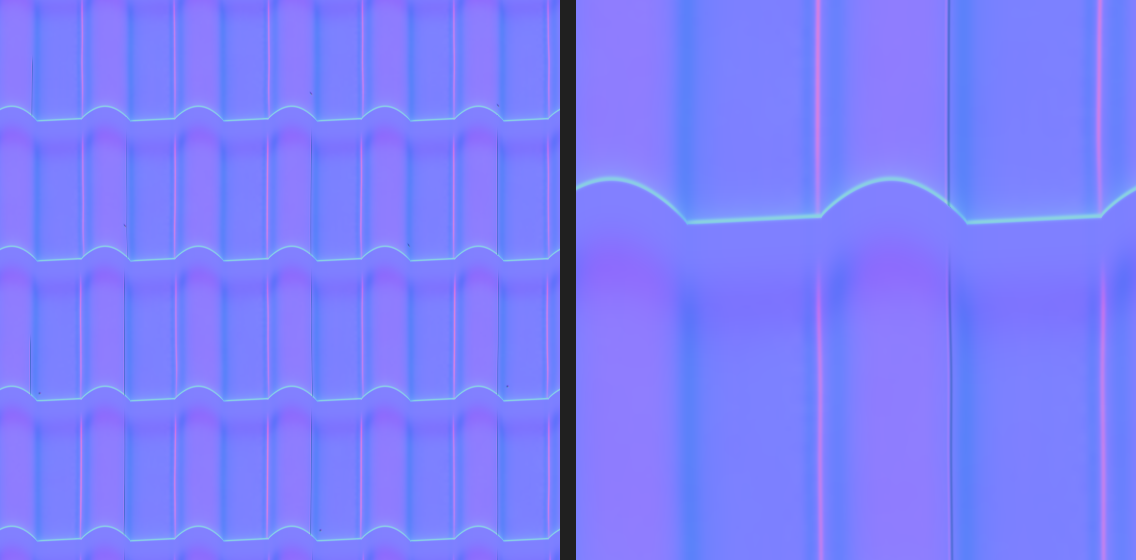
Left, the full canvas; right, a detail of the centre.
A Shadertoy shader for this texture map:

```glsl
// Tangent-space normal map of a clay tile roof: rolls and flat pans in overlapping courses.

const vec2  TILES        = vec2(6.0, 4.0);   // repeats across and down
const vec2  ORIGIN       = vec2(0.146, 0.037); // left foot of a roll, lower lip
const float ROLL_WIDTH   = 0.52;   // share of a tile taken by the roll
const float ARCH_HEIGHT  = 0.096;  // rise of the lip over the roll, in rows
const float LIP_TILT     = 0.016;  // drop of the lip at the left of the pan, in rows
const float LIP_WIDTH    = 0.0065; // bright lip line, in rows
const float LIP_SLOPE    = 0.40;
const float GLOW_SLOPE   = 0.27;
const float GLOW_REACH   = 0.034;
const float RIDGE_WIDTH  = 0.0095; // red line beside the pan, in columns
const float RIDGE_SLOPE  = 0.54;
const float ROLL_SLOPE   = 0.115;
const float VALLEY_SLOPE = 0.21;
const float HOLLOW_SLOPE = 0.105;
const float SEAM_U       = 0.468;
const float SEAM_WIDTH   = 0.005;
const float SEAM_SLOPE   = 0.24;
const float SHIFT        = 0.030;  // sideways variation between tiles
const float GRAIN        = 0.013;
const float PIT_CHANCE   = 0.22;
const float PIT_SIZE     = 0.0019; // in canvas units
const float TOP_ROW      = 4.0;

float hash(vec2 p) {
    vec3 q = fract(vec3(p.xyx) * 0.1031);
    q += dot(q, q.yzx + 33.33);
    return fract((q.x + q.y) * q.z);
}

float noise(vec2 p) {
    vec2 i = floor(p), f = fract(p);
    f = f * f * (3.0 - 2.0 * f);
    float low  = mix(hash(i), hash(i + vec2(1, 0)), f.x);
    float high = mix(hash(i + vec2(0, 1)), hash(i + vec2(1, 1)), f.x);
    return mix(low, high, f.y) - 0.5;
}

float bump(float x, float width) {
    x /= width;
    return exp(-x * x);
}

// Sideways slope across one tile; u = 0 is the left foot of the roll.
float crossSlope(float u) {
    float roll = smoothstep(0.05, 0.24, u) * (1.0 - smoothstep(0.36, 0.52, u));
    float pan = 1.0 - smoothstep(-0.02, 0.02, u) + smoothstep(0.48, 0.56, u);
    float slope = ROLL_SLOPE * roll - 0.022 * pan;
    slope -= VALLEY_SLOPE * bump(u - 0.515, 0.042);
    slope -= 0.08 * bump(u - 0.56, 0.08);
    slope -= 0.18 * bump(u - 0.065, 0.045);
    slope -= 0.17 * bump(u + 0.035, 0.026);
    return slope;
}

// Height of the lip: a round arch over the roll, a slight climb along the pan.
float lipHeight(float u) {
    float arch = pow(sin(3.14159 * clamp(u / ROLL_WIDTH, 0.0, 1.0)), 0.85);
    float across = fract(u);
    float drop = min(across / ROLL_WIDTH, (1.0 - across) / (1.0 - ROLL_WIDTH));
    return ARCH_HEIGHT * arch - LIP_TILT * drop;
}

void mainImage(out vec4 fragColor, in vec2 fragCoord) {
    vec2 uv = fragCoord / iResolution.xy;
    vec2 grid = (uv - ORIGIN) * TILES;

    // Column cells split in the middle of the pan, where the surface is plain.
    float column = floor(grid.x + 0.25);
    float u = grid.x - column;

    // Signed height above the nearest lip.
    float lipIndex = floor(grid.y + 0.45);
    float d = grid.y - lipIndex - lipHeight(u);
    float pixel = TILES.y / iResolution.y;
    float above = smoothstep(-pixel, pixel, d);
    float t = d < 0.0 ? -d : 1.0 - d;           // depth below this tile's upper lip

    // Each tile sits slightly shifted and slanted.
    vec2 tile = vec2(column, lipIndex + step(0.0, d));
    float h1 = hash(tile + 3.7), h2 = hash(tile + 41.3);
    u += SHIFT * (h1 - 0.5) + 0.022 * (h2 - 0.5) * (t - 0.5);
    u += 0.008 * noise(vec2(h1 * 90.0, t * 5.0));

    // Tile profile, hidden under the smooth shelf below each lip.
    float reveal = mix(smoothstep(0.07, 0.24, -d), 1.0, above);
    vec2 slope = vec2(crossSlope(u) * mix(0.15, 1.0, reveal), 0.008);
    float ridgeFade = reveal * (1.0 - 0.45 * smoothstep(0.75, 1.0, t));
    slope.x += ridgeFade * RIDGE_SLOPE * (0.8 + 0.4 * h2) * bump(u, RIDGE_WIDTH);
    slope.x += ridgeFade * 0.10 * bump(u, 0.026);

    // Soft hollow under the shelf, deeper at the shoulder of the roll.
    float shoulder = bump(u - 0.22, 0.16);
    slope.y -= (HOLLOW_SLOPE + 0.03 * shoulder) * bump(t - 0.20, 0.085);
    slope.y -= 0.03 * reveal * smoothstep(0.08, 0.2, u) * (1.0 - smoothstep(0.38, 0.5, u));
    slope.x -= 0.10 * bump(u - 0.09, 0.06) * bump(t - 0.19, 0.06);

    // Bright lip with a glow above it, dimmed in the valley corner.
    float corner = 1.0 - 0.5 * bump(u - 0.51, 0.03);
    float lip = bump(d - 0.005, LIP_WIDTH) * corner;
    float glow = above * exp(-max(d, 0.0) / GLOW_REACH);
    slope.y += LIP_SLOPE * lip + GLOW_SLOPE * glow;
    slope.x = mix(slope.x, 0.08, max(lip, 0.4 * glow));

    // Joints on every second roll, with a few short ones between.
    float paired = (1.0 - mod(column, 2.0)) * step(tile.y, TOP_ROW - 0.5);
    float stray = step(0.9, h2) * smoothstep(0.55, 0.65, t);
    float seam = max(paired * (0.5 + 0.5 * h1), stray) * reveal;
    float groove = seam * bump(u - SEAM_U, SEAM_WIDTH);
    slope.x += SEAM_SLOPE * (seam * bump(u - SEAM_U + 0.010, SEAM_WIDTH) - groove);

    // Worn grain, long streaks and scattered pits.
    float grain = noise(uv * 170.0) * (0.4 + 1.6 * bump(u + 0.06, 0.06));
    float streak = noise(uv * vec2(150.0, 7.0)) + 1.5 * noise(uv * vec2(32.0, 22.0) + 9.0);
    slope += GRAIN * reveal * vec2(grain + streak, grain + 1.5 * noise(uv * 35.0));
    vec2 pitOffset = vec2(u - mix(0.44, 0.58, h2), t - mix(0.78, 0.95, h1)) / TILES;
    float pit = step(hash(tile + 77.0), PIT_CHANCE) * bump(length(pitOffset), PIT_SIZE);
    slope += 0.5 * pit * pitOffset / PIT_SIZE;

    // Encode the unit normal.
    float z = sqrt(max(1.0 - dot(slope, slope), 0.05));
    vec3 color = 0.5 + 0.5 * vec3(slope, z);
    color *= 1.0 - 0.16 * groove - 0.25 * pit;
    fragColor = vec4(color, 1.0);
}
```
